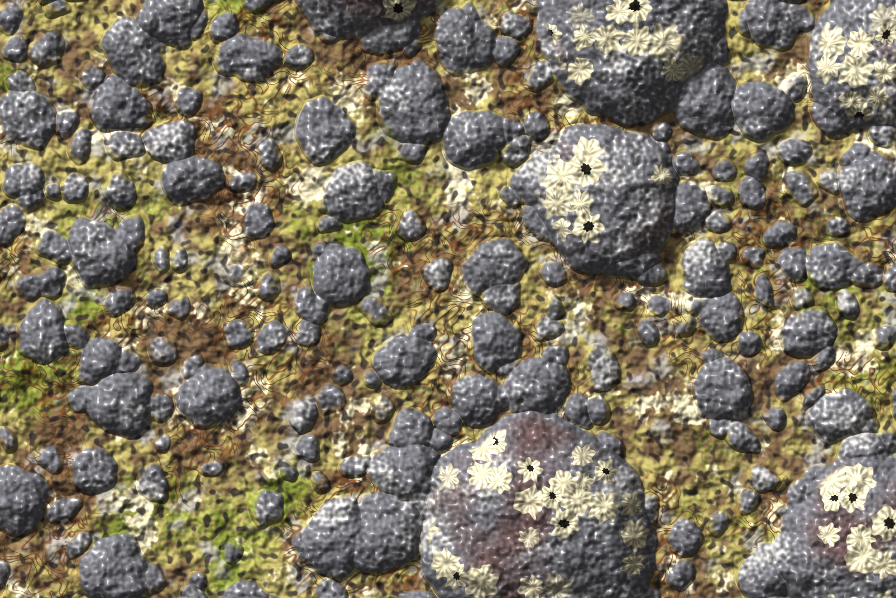
Reproduce this texture procedurally as a WebGL 1 fragment shader.

```glsl
precision highp float;
// Sunlit shore rock: dark rounded stones on mossy ground, with pale barnacle crusts.
// Scattered domes form a height field that is lit and shadowed from the upper left;
// gradient noise colours the moss and grain, and ribbed discs make the barnacles.

uniform vec2 u_resolution;

const vec3 DARK = vec3(0.16, 0.14, 0.15);
const vec3 STONE = vec3(0.43, 0.43, 0.45);
const vec3 PALE_STONE = vec3(0.66, 0.65, 0.64);
const vec3 RED_STONE = vec3(0.36, 0.27, 0.26);
const vec3 BROWN = vec3(0.46, 0.37, 0.27);
const vec3 RUST = vec3(0.40, 0.23, 0.12);
const vec3 OLIVE = vec3(0.68, 0.63, 0.38);
const vec3 GREEN = vec3(0.46, 0.54, 0.18);
const vec3 CREAM = vec3(0.92, 0.88, 0.73);
const vec3 LIGHT = vec3(-0.45, 0.61, 0.65);

vec3 hash3(vec2 p) {
  vec3 q = vec3(dot(p, vec2(127.1, 311.7)), dot(p, vec2(269.5, 183.3)), dot(p, vec2(419.2, 371.9)));
  return fract(sin(q) * 43758.545);
}

float corner(vec2 cell, vec2 offset) {
  float angle = 6.2832 * hash3(cell).x;
  return dot(vec2(cos(angle), sin(angle)), offset);
}

// Gradient noise, roughly -0.7 to 0.7
float noise(vec2 p) {
  vec2 c = floor(p), f = p - c, e = vec2(1.0, 0.0);
  vec2 u = f * f * f * (f * (f * 6.0 - 15.0) + 10.0);
  return mix(mix(corner(c, f), corner(c + e, f - e), u.x),
             mix(corner(c + e.yx, f - e.yx), corner(c + 1.0, f - 1.0), u.x), u.y);
}

float fbm(vec2 p) {
  float sum = 0.0, gain = 0.6;
  for (int i = 0; i < 4; i++) {
    sum += gain * noise(p);
    p = mat2(1.6, 1.2, -1.2, 1.6) * p + 7.3;
    gain *= 0.55;
  }
  return sum;
}

// Height of randomly scattered domes; share is the portion of cells in use
float domes(vec2 p, float scale, float share, float seed) {
  vec2 q = p * scale, cell = floor(q);
  float top = 0.0;
  for (int j = -1; j <= 1; j++) {
    for (int i = -1; i <= 1; i++) {
      vec2 c = cell + vec2(float(i), float(j));
      vec3 rnd = hash3(c + seed);
      float present = step(hash3(c + seed + 31.0).x, share);
      float radius = mix(0.32, 0.52, rnd.z);
      vec2 d = (q - c - 0.5 - 0.7 * (rnd.xy - 0.5)) / radius;
      float x = max(0.0, 1.0 - dot(d, d));
      top = max(top, present * radius * x * (1.6 - 0.6 * x));
    }
  }
  return 0.55 * top / scale;
}

vec2 warp(vec2 p) {
  return p + 0.03 * vec2(noise(p * 8.0), noise(p * 8.0 + 40.0))
           + 0.008 * vec2(noise(p * 32.0), noise(p * 32.0 + 17.0));
}

float boulders(vec2 p) { return domes(p, 2.6, 0.5, 5.0); }

float stones(vec2 p) {
  vec2 w = warp(p);
  float pebbles = max(domes(w, 8.0, 0.55, 13.0), domes(w, 17.0, 0.5, 29.0));
  return max(boulders(w), pebbles);
}

float surface(vec2 p) {
  return stones(p) + 0.02 * fbm(p * 13.0) + 0.006 * noise(p * 48.0) + 0.0025 * noise(p * 110.0);
}

// Barnacles: x = coverage, y = brightness of ribs and opening
vec2 barnacles(vec2 p, float scale) {
  vec2 q = p * scale, cell = floor(q), result = vec2(0.0, 1.0);
  for (int j = -1; j <= 1; j++) {
    for (int i = -1; i <= 1; i++) {
      vec2 c = cell + vec2(float(i), float(j));
      vec3 rnd = hash3(c + 71.0);
      vec2 d = q - c - 0.5 - 0.6 * (rnd.xy - 0.5);
      float angle = atan(d.y, d.x) + 6.2832 * rnd.x;
      float ragged = 1.0 + 0.13 * cos(angle * 7.0) + 0.35 * noise(p * 90.0);
      float r = length(d) / (mix(0.4, 0.68, rnd.z) * ragged);
      float present = smoothstep(0.0, 0.08, noise((c + 0.5) / scale * 8.0 + 3.0));
      float cover = present * (1.0 - smoothstep(0.85, 1.0, r));
      float ribs = 0.9 + 0.14 * cos(angle * 13.0) * smoothstep(0.15, 0.5, r);
      float opening = step(0.72, rnd.y) * (1.0 - smoothstep(0.24, 0.34, r));
      if (cover > result.x) result = vec2(cover, ribs * (1.0 - 0.85 * opening));
    }
  }
  return result;
}

vec3 groundColour(vec2 p, float grain) {
  float patches = fbm(p * 5.0 + 20.0) + 0.5 * noise(p * 38.0);
  vec3 colour = mix(BROWN, OLIVE, smoothstep(-0.2, 0.15, patches));
  colour = mix(colour, GREEN, 0.8 * smoothstep(0.12, 0.38, fbm(p * 4.0 + 61.0) + 0.3 * grain));
  colour = mix(colour, PALE_STONE, 0.8 * smoothstep(0.08, 0.3, fbm(p * 15.0 + 9.0)));
  colour = mix(colour, CREAM, smoothstep(0.14, 0.3, fbm(p * 11.0 + 83.0) + 0.2 * grain));
  // Curling moss strands and the dark gaps between them
  float strand = 1.0 - smoothstep(0.03, 0.16, abs(noise(p * 52.0 + 2.0 * noise(p * 30.0))));
  colour = mix(colour, RUST, 0.7 * strand * smoothstep(-0.1, 0.2, noise(p * 6.0 + 50.0)));
  return mix(colour, DARK, 0.75 * smoothstep(0.12, 0.42, noise(p * 65.0 + 33.0)));
}

vec3 stoneColour(vec2 p, float boulder, float grain) {
  vec3 colour = mix(STONE, PALE_STONE, smoothstep(0.0, 0.4, fbm(p * 9.0 + 14.0) + 0.35 * grain));
  float red = smoothstep(0.0, 0.3, fbm(p * 4.0 + 37.0)) * smoothstep(0.01, 0.04, boulder);
  colour = mix(colour, RED_STONE, 0.8 * red);
  return colour * (1.0 + 0.4 * grain) + 0.3 * smoothstep(0.3, 0.6, grain);
}

float shadow(vec2 p, float height) {
  float blocked = 0.0;
  for (int i = 1; i <= 5; i++) {
    float reach = 0.016 * float(i);
    blocked = max(blocked, surface(p + normalize(LIGHT.xy) * reach) - height - 0.7 * reach);
  }
  return smoothstep(0.0, 0.014, blocked);
}

void main() {
  vec2 p = gl_FragCoord.xy / u_resolution.y;
  float grain = noise(p * 125.0);
  float boulder = boulders(warp(p));

  // Relief and sunlight
  float eps = 0.003, height = surface(p);
  vec2 slope = vec2(surface(p + vec2(eps, 0.0)), surface(p + vec2(0.0, eps))) - height;
  vec3 normal = normalize(vec3(-slope / eps, 1.0));
  float sun = max(dot(normal, LIGHT), 0.0) * (1.0 - 0.8 * shadow(p, height));

  // Layers: ground, stones, barnacles
  float bare = smoothstep(0.002, 0.009, stones(p) - 0.018 * max(fbm(p * 18.0 + 5.0), 0.0));
  vec3 colour = mix(groundColour(p, grain), stoneColour(p, boulder, grain), bare);
  vec2 crust = barnacles(p + 0.006 * noise(p * 40.0), 22.0);
  float cover = crust.x * smoothstep(0.02, 0.035, boulder);
  colour = mix(colour, CREAM * crust.y * (1.0 + 0.25 * grain), cover);

  gl_FragColor = vec4(clamp(colour * (0.38 + 1.02 * sun), 0.0, 1.0), 1.0);
}
```
